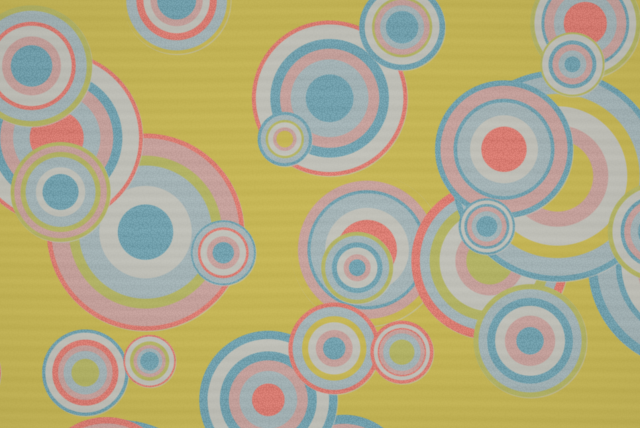
Write a WebGL 2 fragment shader that draws this pattern.

```glsl
#version 300 es
precision highp float;
// Scattered, overlapping discs of concentric pastel rings on a yellow woven ground.

#define SEED 7.0
#define LARGE_CELL 0.52
#define LARGE_SHARE 0.88
#define MEDIUM_CELL 0.36
#define MEDIUM_SHARE 0.55
#define SMALL_CELL 0.30
#define SMALL_SHARE 0.45
#define EDGE 0.0025
#define RIM 0.004
#define GRAIN 0.07
#define GRAIN_SCALE 210.0
#define BANDING 0.008

uniform vec2 u_resolution;
out vec4 fragColor;

const vec3 YELLOW = vec3(0.76, 0.70, 0.33);
const vec3 WHITE = vec3(0.74, 0.74, 0.71);
const vec3 MIST = vec3(0.63, 0.69, 0.70);
const vec3 PINK = vec3(0.76, 0.62, 0.60);
const vec3 BLUE = vec3(0.44, 0.62, 0.67);
const vec3 CORAL = vec3(0.84, 0.48, 0.44);
const vec3 GREEN = vec3(0.69, 0.69, 0.39);

float hash(vec3 p) {
    p = fract(p * vec3(0.1031, 0.1030, 0.0973));
    p += dot(p, p.yzx + 33.33);
    return fract((p.x + p.y) * p.z);
}

// Saturated inks, weighted by how often they appear.
vec3 accentInk(float h) {
    return h < 0.46 ? BLUE : h < 0.76 ? CORAL : h < 0.92 ? GREEN : YELLOW;
}

// Pale inks follow each other in a cycle, so neighbours always differ.
vec3 paleInk(float index) {
    float i = mod(index, 3.0);
    return i < 0.5 ? WHITE : i < 1.5 ? PINK : MIST;
}

float inside(float signedDistance, float soft) {
    return 1.0 - smoothstep(-soft, soft, signedDistance);
}

// One disc, painted from the outer ring inwards.
vec3 paintDisc(vec3 color, vec2 offset, float radius, vec3 id, float soft) {
    float dist = length(offset);
    float rim = length(offset - RIM * vec2(0.5, -0.6)) - radius;
    color = mix(color, WHITE, 0.6 * inside(rim, soft));
    float scale = 1.0;
    float paleIndex = floor(3.0 * hash(id + 5.0));
    for (int k = 0; k < 6; k++) {
        vec3 ringId = id + vec3(0.0, 0.0, 11.0 + 3.0 * float(k));
        bool accent = k == 0 || k == 2 || k == 5;
        vec3 ink = accent ? accentInk(hash(ringId)) : paleInk(paleIndex++);
        color = mix(color, ink, inside(dist - radius * scale, soft));
        vec2 widths = accent ? vec2(0.04, 0.14) : vec2(0.12, 0.21);
        scale -= mix(widths.x, widths.y, hash(ringId + 1.0));
    }
    return color;
}

// A jittered grid of discs; some cells stay empty.
vec3 paintLayer(vec3 color, vec2 p, float cell, float share, vec2 radii, float layer, float soft) {
    vec2 home = floor(p / cell);
    for (int y = -1; y <= 1; y++) {
        for (int x = -1; x <= 1; x++) {
            vec2 grid = home + vec2(x, y);
            vec3 id = vec3(grid + 40.0, SEED + 50.0 * layer);
            if (hash(id) > share) continue;
            vec2 jitter = vec2(hash(id + 1.0), hash(id + 2.0));
            vec2 center = (grid + 0.1 + 0.8 * jitter) * cell;
            float radius = mix(radii.x, radii.y, hash(id + 3.0));
            color = paintDisc(color, p - center, radius, id, soft);
        }
    }
    return color;
}

// Cellular noise: distance to the nearest scattered speck.
float specks(vec2 p) {
    vec2 home = floor(p);
    float nearest = 1.0;
    for (int y = -1; y <= 1; y++) {
        for (int x = -1; x <= 1; x++) {
            vec2 grid = home + vec2(x, y);
            vec2 speck = grid + vec2(hash(vec3(grid, 1.0)), hash(vec3(grid, 2.0)));
            nearest = min(nearest, length(p - speck));
        }
    }
    return nearest;
}

void main() {
    vec2 p = gl_FragCoord.xy / u_resolution.y;
    float soft = max(EDGE, 0.8 / u_resolution.y);

    // Discs from large to small
    vec3 color = YELLOW;
    color = paintLayer(color, p, LARGE_CELL, LARGE_SHARE, vec2(0.17, 0.26), 1.0, soft);
    color = paintLayer(color, p, MEDIUM_CELL, MEDIUM_SHARE, vec2(0.10, 0.165), 2.0, soft);
    color = paintLayer(color, p, SMALL_CELL, SMALL_SHARE, vec2(0.06, 0.09), 3.0, soft);

    // Printed grain, strongest in the coral and blue inks
    float inkiness = smoothstep(0.03, 0.22, distance(color.rg, WHITE.rg));
    color += GRAIN * (0.2 + 0.8 * inkiness) * (0.45 - specks(p * GRAIN_SCALE));

    // Faint horizontal weave and uneven light
    color += BANDING * (sin(p.y * 260.0 + sin(p.x * 5.0)) + 0.6 * sin(p.y * 97.0 + p.x * 2.0));
    vec2 fromMiddle = gl_FragCoord.xy / u_resolution - 0.5;
    color *= 1.02 - 0.12 * dot(fromMiddle, fromMiddle);
    fragColor = vec4(clamp(color, 0.0, 1.0), 1.0);
}
```
